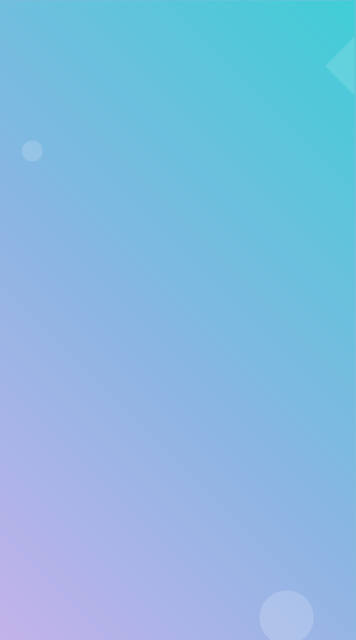
Write a WebGL 1 fragment shader that draws this background.

```glsl
precision highp float;
// Diagonal lilac-to-turquoise gradient with three translucent white shapes:
// a small disc, a large disc at the bottom and half a diamond at the right.
// Lengths are in canvas heights; shapes come from signed distances.

uniform vec2 u_resolution;

const vec3 LILAC = vec3(0.765, 0.70, 0.92);
const vec3 SKY = vec3(0.54, 0.712, 0.89);
const vec3 TURQUOISE = vec3(0.25, 0.807, 0.84);
const vec3 RIM = vec3(0.55, 0.74, 0.84);

// Three-stop gradient with its middle stop at mid
vec3 gradient(float t, float mid) {
  vec3 lower = mix(LILAC, SKY, clamp(t / mid, 0.0, 1.0));
  return mix(lower, TURQUOISE, clamp((t - mid) / (1.0 - mid), 0.0, 1.0));
}

float discDistance(vec2 p, vec2 center, float radius) {
  return length(p - center) - radius;
}

float diamondDistance(vec2 p, vec2 center, float radius) {
  vec2 d = abs(p - center);
  return (d.x + d.y - radius) * 0.7071;
}

// Antialiased coverage of a signed distance
float coverage(float dist, float pixel) {
  return clamp(0.5 - dist / pixel, 0.0, 1.0);
}

vec3 veil(vec3 base, float amount) {
  return mix(base, vec3(1.0), amount);
}

void main() {
  float pixel = 1.0 / u_resolution.y;
  float aspect = u_resolution.x * pixel;
  vec2 p = gl_FragCoord.xy * pixel;

  // Background along the 45 degree diagonal
  vec3 color = gradient((p.x + p.y) / (aspect + 1.0), 0.45);

  // Translucent discs
  float smallDisc = discDistance(p, vec2(0.0503, 0.764), 0.0163);
  float largeDisc = discDistance(p, vec2(0.805 * aspect, 0.035), 0.0423);
  color = veil(color, 0.16 * coverage(smallDisc, pixel));
  color = veil(color, 0.18 * coverage(largeDisc, pixel));

  // Diamond cut off by the right rim
  float rimX = aspect - 0.0024;
  float diamond = diamondDistance(p, vec2(rimX, 0.897), 0.0456);
  float halfDiamond = max(diamond, p.x - rimX);
  color = veil(color, 0.14 * coverage(halfDiamond, pixel));

  // Thin pale rim on the right and top edges
  float rim = max(coverage(rimX - p.x, pixel), coverage(0.9987 - p.y, pixel));
  color = mix(color, RIM, 0.35 * rim);

  gl_FragColor = vec4(color, 1.0);
}
```
